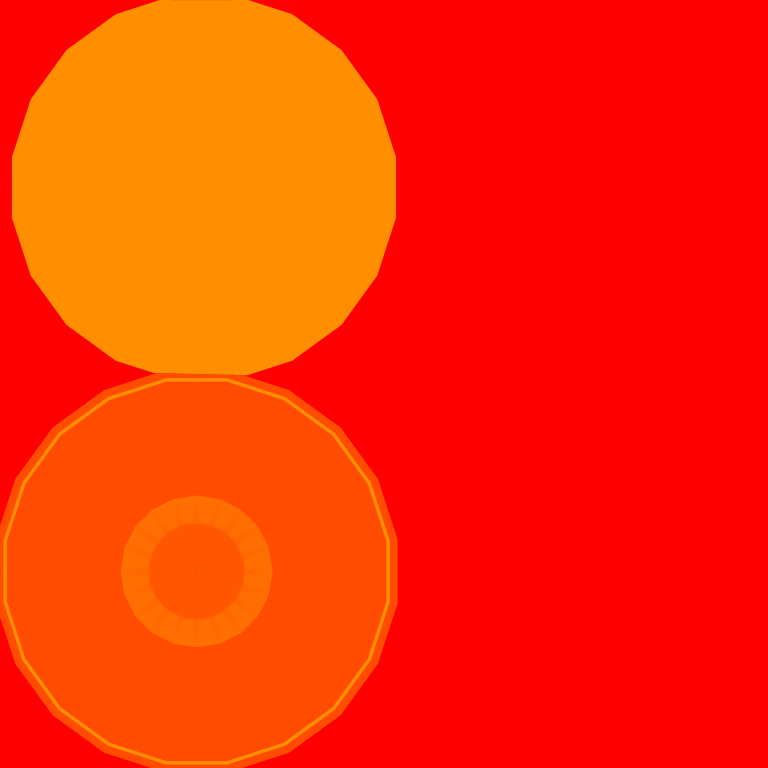
Write a three.js fragment shader that draws this background.

```glsl
// Two stacked twenty-sided orange discs on red, the lower one with a thin rim and a fluted ring.
varying vec2 vUv;

const float SECTOR = 6.2831853 / 20.0;

// Signed distance to the sides of a twenty-sided polygon, turned by an angle
float polygon(vec2 p, float apothem, float turn) {
  float a = mod(atan(p.y, p.x) + turn + 0.5 * SECTOR, SECTOR) - 0.5 * SECTOR;
  return length(p) * cos(a) - apothem;
}

// Soft coverage of the inside of a shape
float fill(float d) {
  return 1.0 - smoothstep(-0.0008, 0.0008, d);
}

void main() {
  vec3 red = vec3(1.0, 0.0, 0.0);
  vec3 amber = vec3(1.0, 0.56, 0.0);
  vec3 vermilion = vec3(1.0, 0.30, 0.0);

  // Upper disc, cut off by the seam between the two tiles
  float seam = vUv.y - 0.5143 + 0.027 * (vUv.x - 0.2018);
  float above = 1.0 - fill(seam);
  float upperDisc = fill(polygon(vUv - vec2(0.2656, 0.7559), 0.25, 0.0));
  vec3 color = mix(red, amber, upperDisc * above);

  // Lower disc and its thin rim
  vec2 p = vUv - vec2(0.256);
  float below = 1.0 - above;
  color = mix(color, vermilion, fill(polygon(p, 0.2617, 0.0)) * below);
  float rim = abs(polygon(p, 0.2493, 0.0)) - 0.0022;
  color = mix(color, amber, fill(rim) * below);

  // Fluted ring with faint wedges that narrow outward
  float r = length(p);
  float spoke = abs(mod(atan(p.y, p.x) + 0.5 * SECTOR, SECTOR) / SECTOR - 0.5);
  float outward = clamp((r - 0.062) / 0.036, 0.0, 1.0);
  float wedge = 1.0 - smoothstep(0.0, 0.42 - 0.3 * outward, spoke);
  vec3 fluted = vec3(1.0, 0.43 - 0.035 * wedge * (1.0 - outward), 0.0);
  color = mix(color, fluted, fill(polygon(p, 0.0977, 0.5 * SECTOR)));

  // Plain hub with a tiny centre point
  color = mix(color, vec3(1.0, 0.34, 0.0), 1.0 - smoothstep(0.0605, 0.064, r));
  color = mix(color, vec3(0.95, 0.30, 0.0), fill(r - 0.0016));

  // Faint dark lines where the discs meet the tile edges
  float span = fill(abs(vUv.x - 0.264) - 0.041);
  float edge = min(abs(vUv.y - 0.5128), 1.0 - vUv.y) - 0.0006;
  color = mix(color, vec3(0.85, 0.40, 0.0), 0.7 * span * fill(edge));

  gl_FragColor = vec4(color, 1.0);
}
```
